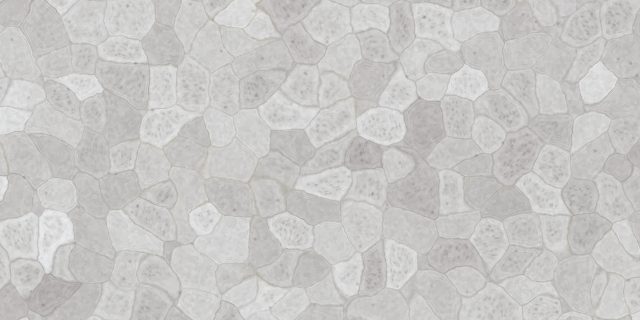
Write a Shadertoy shader that draws this texture.

```glsl
// Polished slab of pale quartz pebbles packed tightly together.
// Stretched, rotated Voronoi cells form the stones; layered sines give the
// agate bands and clouds, cellular noise gives the crystal pits and grain.

vec2 hash2(vec2 p) {
    vec3 q = fract(p.xyx * vec3(0.1031, 0.1030, 0.0973));
    q += dot(q, q.yzx + 33.33);
    return fract((q.xx + q.yz) * q.zy);
}

mat2 rotation(float angle) {
    float c = cos(angle), s = sin(angle);
    return mat2(c, s, -s, c);
}

// Smooth irregular field, roughly -1 to 1
float waves(vec2 p) {
    float sum = 0.0, amplitude = 0.5;
    for (int i = 0; i < 4; i++) {
        sum += amplitude * sin(p.x + 1.7 * sin(p.y * 0.8)) * cos(p.y + 1.3 * sin(p.x * 0.7));
        p = rotation(1.1) * p * 1.9 + 2.7;
        amplitude *= 0.6;
    }
    return sum;
}

// x: distance to the nearest point, y: random value of its cell
vec2 cellular(vec2 p) {
    vec2 base = floor(p), nearest = vec2(9.0, 0.0);
    for (int j = -1; j <= 1; j++)
    for (int i = -1; i <= 1; i++) {
        vec2 cell = base + vec2(i, j);
        vec2 h = hash2(cell);
        float d = length(cell + h - p);
        if (d < nearest.x) nearest = vec2(d, hash2(cell + 71.0).x);
    }
    return nearest;
}

// Returns the two nearest stone distances, with the owner's cell and local position
vec2 stones(vec2 p, out vec2 owner, out vec2 local) {
    vec2 base = floor(p), dist = vec2(9.0);
    owner = base;
    local = vec2(0.0);
    for (int j = -2; j <= 2; j++)
    for (int i = -2; i <= 2; i++) {
        vec2 cell = base + vec2(i, j);
        vec2 shape = hash2(cell + 19.0);
        vec2 q = p - cell - 0.5 - 0.8 * (hash2(cell) - 0.5);
        q = rotation(shape.x * 6.283) * q * vec2(0.76, 1.22) * mix(0.85, 1.2, shape.y);
        float d = length(q);
        if (d < dist.x) {
            dist = vec2(d, dist.x);
            owner = cell;
            local = q;
        } else dist.y = min(dist.y, d);
    }
    return dist;
}

void mainImage(out vec4 fragColor, in vec2 fragCoord) {
    vec2 uv = fragCoord / iResolution.y;
    float blur = 9.0 / iResolution.y;

    // Stone layout with wobbly outlines
    vec2 p = uv * 9.0;
    p += 0.09 * vec2(waves(p * 2.6), waves(p * 2.6 + 40.0));
    vec2 owner, local;
    vec2 dist = stones(p, owner, local);
    float edge = min(dist.y - dist.x, 1.6 * (0.82 - dist.x));
    float inside = smoothstep(-blur, blur, edge);
    vec2 tone = hash2(owner + 5.0), kind = hash2(owner + 47.0);

    // Body tone: pale stones, a few milky white, a few smoky
    float cloud = waves(uv * 3.0 + 8.0);
    float light = 0.779 + 0.085 * (tone.x - 0.5) + 0.018 * cloud;
    light += 0.035 * smoothstep(0.82, 0.9, tone.y);
    float smoky = smoothstep(0.13, 0.07, tone.y);
    light -= 0.05 * smoky;
    light += 0.022 * waves(local * 5.0 + owner * 3.1);

    // Agate bands follow the outline and fade toward the core
    float bands = sin(edge * 38.0 + 3.0 * waves(local * 4.0 + owner));
    light += 0.016 * bands * kind.x * smoothstep(0.75, 0.15, edge);
    float rim = smoothstep(0.05, 0.13, edge) * smoothstep(0.38, 0.2, edge);
    light += 0.038 * rim * smoothstep(0.25, 0.8, kind.y);

    // Crystal pits and fibres in the core
    vec2 stretch = mix(vec2(8.0), vec2(11.0, 4.5), step(0.35, kind.x));
    vec2 pit = cellular(local * stretch + owner * 13.0);
    float core = smoothstep(0.16, 0.42, edge) * smoothstep(0.2, 0.7, kind.y);
    light -= 0.085 * core * smoothstep(0.42, 0.12, pit.x) * pit.y;
    light += 0.022 * core * smoothstep(0.4, 0.8, pit.x);

    // Translucent filler between the stones
    vec2 chip = cellular(uv * 42.0);
    light = mix(0.735 + 0.06 * chip.y, light, inside);

    // Seams: a thin grey line of varying strength with a pale lip
    float seamStrength = 0.55 + 0.45 * waves(uv * 13.0 + 3.0);
    float seam = smoothstep(0.045 + blur, 0.0, abs(edge));
    light -= 0.075 * seam * seamStrength;
    light += 0.02 * smoothstep(0.06, 0.0, abs(edge - 0.09));

    // Fine grain and sparse dark specks
    vec2 grain = cellular(uv * 95.0);
    light += 0.042 * (grain.y - 0.5);
    vec2 speck = cellular(uv * 24.0 + 50.0);
    light -= 0.09 * smoothstep(0.18, 0.05, speck.x) * step(0.94, speck.y);

    // Near neutral, warmer in the shade, with faint stains along the seams
    vec3 color = vec3(light) + (0.84 - light) * vec3(0.06, 0.0, -0.08);
    float stain = smoothstep(0.16, 0.0, abs(edge)) * smoothstep(0.0, 0.6, waves(uv * 5.0 + 21.0));
    color += stain * vec3(0.002, 0.0, -0.022);
    color += smoky * inside * vec3(0.003, -0.003, 0.004);
    fragColor = vec4(clamp(color, 0.0, 1.0), 1.0);
}
```
